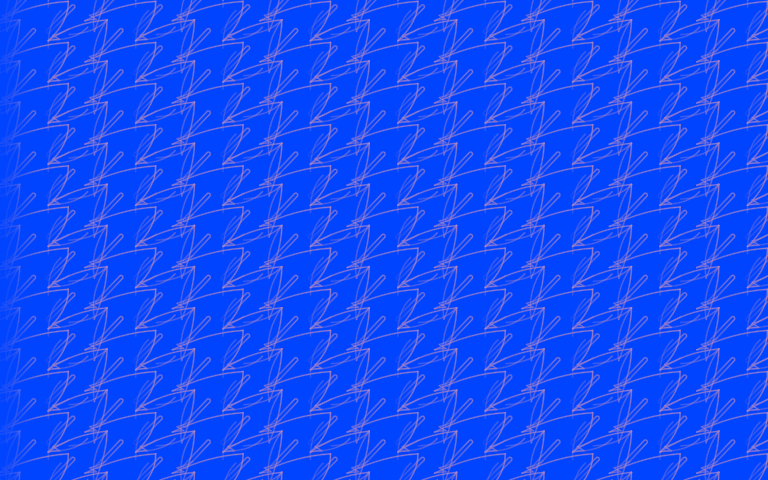
A Shadertoy shader for this pattern:

```glsl
// Thin lilac feather, stem and needle outlines on vivid blue, in a staggered lattice.
// Each stroke is a quadratic curve or a capsule outline, folded into one repeating
// cell; strokes taller than a cell are also tested in the rows above and below.

#define UNITS 720.0                      // drawing units per canvas height
#define PERIOD vec2(131.1, 61.7)         // cell size in drawing units
#define ORIGIN vec2(160.5, 628.5)        // anchor of one cell, from lower left
#define HALF_WIDTH 1.0                   // half the line width
#define SOFTNESS 1.3                     // edge blur in pixels
#define NEEDLE_RADIUS 2.8
#define CURVE_STEPS 8
#define GROUND vec3(0.005, 0.267, 1.0)
#define INK vec3(0.68, 0.52, 0.77)
#define EDGE_FADE 70.0                   // width of the paler left margin

// Nearest lattice copy of p around the given centre
vec2 foldCell(vec2 p, vec2 centre) {
    vec2 d = p - centre;
    return centre + d - PERIOD * round(d / PERIOD);
}

// Returns distance to segment ab and the position along it
vec2 segment(vec2 p, vec2 a, vec2 b) {
    vec2 pa = p - a, ba = b - a;
    float t = clamp(dot(pa, ba) / dot(ba, ba), 0.0, 1.0);
    return vec2(length(pa - ba * t), t);
}

float lineCoverage(float dist, float pixel) {
    return clamp((HALF_WIDTH - dist) / (pixel * SOFTNESS) + 0.5, 0.0, 1.0);
}

// Curve a-b-c whose opacity runs from fade.x to fade.y
float curve(vec2 p, vec2 a, vec2 b, vec2 c, vec2 fade, float pixel) {
    vec2 low = min(a, min(b, c)), high = max(a, max(b, c));
    vec2 q = foldCell(p, 0.5 * (low + high));
    float ink = 0.0;
    for (int row = -1; row <= 1; row++) {
        vec2 r = q + vec2(0.0, float(row) * PERIOD.y);
        vec2 previous = a;
        for (int i = 1; i <= CURVE_STEPS; i++) {
            float t = float(i) / float(CURVE_STEPS);
            vec2 next = mix(mix(a, b, t), mix(b, c, t), t);
            vec2 s = segment(r, previous, next);
            float along = t + (s.y - 1.0) / float(CURVE_STEPS);
            ink = max(ink, lineCoverage(s.x, pixel) * mix(fade.x, fade.y, along));
            previous = next;
        }
    }
    return ink;
}

// Rounded outline, strongest at the tip and pale at the tail
float needle(vec2 p, vec2 tip, vec2 tail, vec2 fade, float pixel) {
    vec2 q = foldCell(p, 0.5 * (tip + tail));
    float ink = 0.0;
    for (int row = -1; row <= 1; row++) {
        vec2 s = segment(q + vec2(0.0, float(row) * PERIOD.y), tip, tail);
        float outline = abs(s.x - NEEDLE_RADIUS);
        ink = max(ink, lineCoverage(outline, pixel) * mix(fade.x, fade.y, s.y));
    }
    return ink;
}

// Zigzag arrow tail starting at a stem's foot
float barbs(vec2 p, vec2 foot, float strength, float pixel) {
    vec2 barb = foot + vec2(17.0, 2.0), notch = foot + vec2(7.0, 8.0);
    vec2 end = foot + vec2(31.0, 18.0), ink = vec2(strength);
    float first = curve(p, foot, foot + vec2(8.0, 2.0), barb, ink, pixel);
    float second = curve(p, barb, 0.5 * (barb + notch), notch, ink, pixel);
    float third = curve(p, notch, notch + vec2(13.0, 3.0), end, ink * vec2(1.0, 0.6), pixel);
    return max(first, max(second, third));
}

void layer(inout float ink, float stroke) {
    ink = 1.0 - (1.0 - ink) * (1.0 - stroke);
}

void mainImage(out vec4 fragColor, in vec2 fragCoord) {
    float pixel = UNITS / iResolution.y;
    vec2 canvas = fragCoord * pixel;
    vec2 p = canvas - ORIGIN;
    vec2 crownA = vec2(0.0), footA = vec2(-33.0, -63.0), leafTip = vec2(-19.0, -79.0);
    vec2 crownB = vec2(73.0, -34.0), footB = vec2(43.0, -93.0);
    float ink = 0.0;

    // First feather: upper arc, underside, closed leaf
    layer(ink, curve(p, crownA, vec2(-52.0, -5.0), footB - vec2(PERIOD.x, -PERIOD.y), vec2(0.8, 0.65), pixel));
    layer(ink, curve(p, crownA, vec2(-18.0, -20.0), vec2(-57.0, -22.0), vec2(0.6, 0.35), pixel));
    layer(ink, curve(p, crownA, vec2(0.0, -32.0), leafTip, vec2(0.85, 0.5), pixel));
    layer(ink, curve(p, crownA, vec2(-26.0, -36.0), leafTip, vec2(0.55, 0.4), pixel));
    layer(ink, barbs(p, footA, 0.65, pixel));

    // Second feather: upper arc, stem, pale leaf, side leaf
    layer(ink, curve(p, crownB, vec2(20.0, -37.0), footA, vec2(0.85, 0.65), pixel));
    layer(ink, curve(p, crownB, vec2(74.0, -64.0), footB, vec2(0.85, 0.7), pixel));
    layer(ink, curve(p, vec2(62.0, -48.0), vec2(42.0, -66.0), vec2(43.0, -104.0), vec2(0.4, 0.3), pixel));
    layer(ink, curve(p, vec2(102.0, -11.0), vec2(86.0, -29.0), vec2(50.0, -30.0), vec2(0.6, 0.35), pixel));
    layer(ink, barbs(p, footB, 0.7, pixel));

    // Diagonal needles
    layer(ink, needle(p, vec2(21.0, -16.0), vec2(-14.0, -53.0), vec2(0.75, 0.4), pixel));
    layer(ink, needle(p, vec2(80.0, -42.0), vec2(43.0, -79.0), vec2(0.7, 0.12), pixel));

    ink *= mix(0.2, 1.0, smoothstep(0.0, EDGE_FADE, canvas.x));
    fragColor = vec4(mix(GROUND, INK, ink), 1.0);
}
```
